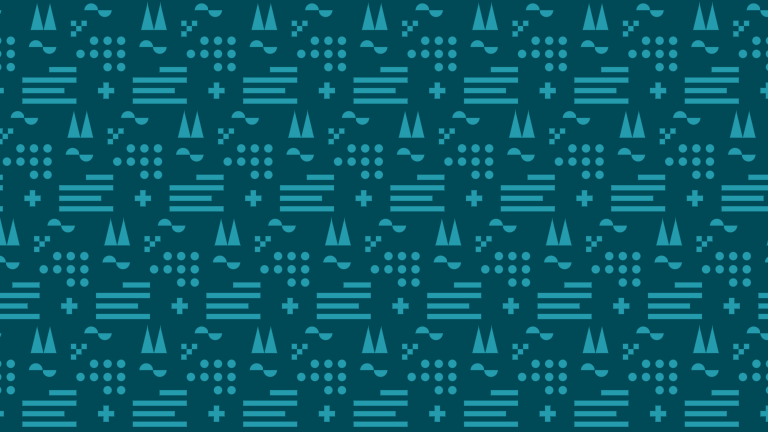
Give the GLSL for this pattern, as a Shadertoy shader.

```glsl
float box(vec2 p, vec2 halfSize) {
    vec2 q = abs(p) - halfSize;
    return length(max(q, 0.0)) + min(max(q.x, q.y), 0.0);
}

// Isosceles triangle with its apex at the origin, y pointing down
float spike(vec2 p) {
    float side = dot(vec2(abs(p.x), p.y), normalize(vec2(26.6, -6.4)));
    return max(side, p.y - 26.6);
}

// Upper half disc on the left, lower half disc on the right
float wave(vec2 p) {
    float lower = p.x < 0.0 ? 1.0 : -1.0;
    return max(length(vec2(abs(p.x) - 6.8, p.y)) - 6.8, lower * p.y);
}

float checks(vec2 p) {
    float d = 1e3;
    for (int row = 0; row < 3; row++)
        for (int col = 0; col < 3; col++)
            if ((row + col) % 2 == 0 && row + col < 4)
                d = min(d, box(p - 5.3 * (vec2(col, row) + 0.5), vec2(2.65)));
    return d;
}

// Three rows of dots, each starting at its own column
float dots(vec2 p) {
    float d = 1e3;
    for (int row = 0; row < 3; row++) {
        int first = row == 0 ? 1 : row == 1 ? 0 : 2;
        for (int col = first; col < 4; col++)
            d = min(d, length(p - vec2(col, row) * vec2(13.55, 13.2)) - 4.2);
    }
    return d;
}

// Four bars: the top one indented, the third one short
float bars(vec2 p) {
    float d = 1e3;
    for (int i = 0; i < 4; i++) {
        float left = i == 0 ? 26.8 : 0.0;
        float right = i == 2 ? 42.0 : 54.0;
        vec2 centre = vec2(0.5 * (left + right), 10.5 * float(i));
        d = min(d, box(p - centre, vec2(0.5 * (right - left), 2.6)));
    }
    return d;
}

float plusSign(vec2 p) {
    return min(box(p, vec2(8.1, 2.7)), box(p, vec2(2.7, 8.1)));
}

float motif(vec2 p) {
    float d = min(spike(p - vec2(37.1, 3.4)), spike(p - vec2(50.0, 3.4)));
    d = min(d, wave(p - vec2(98.0, 10.2)));
    d = min(d, wave(p - vec2(42.6, 47.0)));
    d = min(d, checks(p - vec2(70.9, 20.7)));
    d = min(d, dots(p - vec2(80.5, 40.7)));
    d = min(d, bars(p - vec2(22.4, 69.6)));
    return min(d, plusSign(p - vec2(106.1, 90.6)));
}

void mainImage(out vec4 fragColor, in vec2 fragCoord) {
    // The canvas is 432 units high, measured down from the top
    float pixel = 432.0 / iResolution.y;
    vec2 p = vec2(fragCoord.x, iResolution.y - fragCoord.y) * pixel;

    // Each row of cells moves a third of a cell to the right
    vec2 cell = vec2(110.4, 107.7);
    float row = floor(p.y / cell.y);
    p.y -= row * cell.y;
    p.x = mod(p.x - row * cell.x / 3.0 - 17.0, cell.x) + 17.0;

    float ink = 1.0 - smoothstep(-0.75 * pixel, 0.75 * pixel, motif(p));
    vec3 colour = mix(vec3(0.0, 0.29, 0.34), vec3(0.14, 0.61, 0.68), ink);
    fragColor = vec4(colour, 1.0);
}
```
